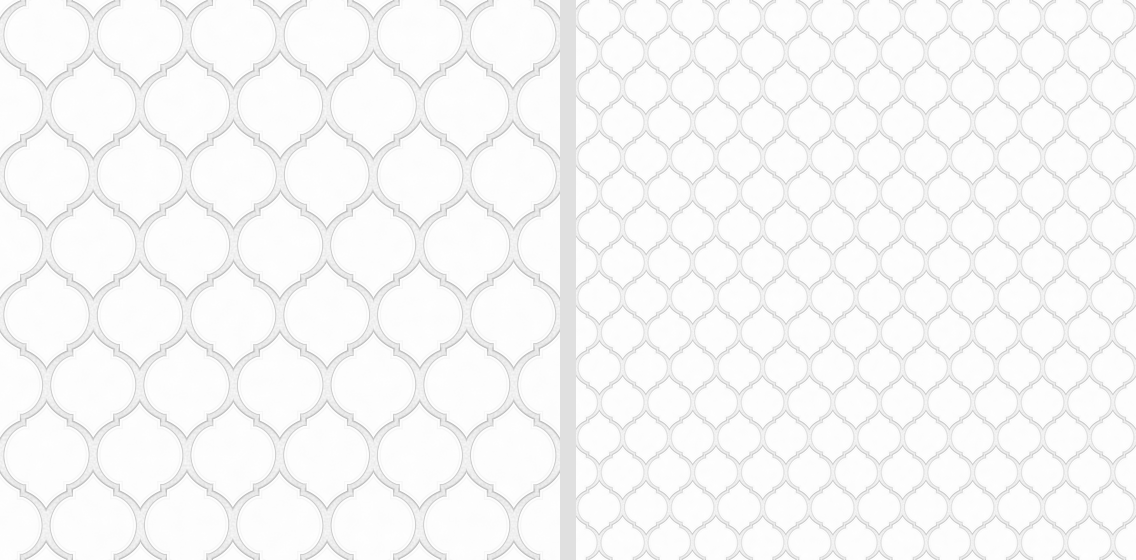
Left, the tile; right, the same tile 2 across and 2 down.
This pattern is drawn by a three.js fragment shader. Its source:

```glsl
// White lantern-shaped tiles in staggered rows, parted by bevelled pale grey grout.
varying vec2 vUv;

const vec2 COUNT = vec2(6.0, 4.0);      // repeats across and up
const vec2 CELL = vec2(128.0, 192.0);   // one repeat; all lengths use this scale
const vec2 QUARTER = CELL * 0.5;
const vec2 LOBE_CENTER = vec2(17.75, 0.0);
const vec2 LOBE_END = vec2(32.0, 44.0); // where the lobe meets the step
const float LOBE_RADIUS = 46.25;
const float STEP_HALF = 4.0;
const float EDGE_SOFT = 0.8;

const vec3 TILE = vec3(0.992);
const vec3 GROUT = vec3(0.915);
const vec3 JUNCTION = vec3(0.945);
const vec3 LOBE_SHADOW = vec3(0.80);
const vec3 NECK_SHADOW = vec3(0.74);
const vec3 RIM = vec3(0.955);

vec2 hashGradient(vec2 p) {
  vec3 h = fract(p.xyx * vec3(0.1031, 0.1030, 0.0973));
  h += dot(h, h.yzx + 33.33);
  float angle = 6.28319 * fract((h.x + h.y) * h.z);
  return vec2(cos(angle), sin(angle));
}

float cornerNoise(vec2 cell, vec2 offset, vec2 f, vec2 period) {
  return dot(hashGradient(mod(cell + offset, period)), f - offset);
}

// Gradient noise that wraps after a whole number of cells
float wrapNoise(vec2 uv, vec2 period) {
  vec2 p = uv * period;
  vec2 i = floor(p);
  vec2 f = p - i;
  vec2 u = f * f * f * (f * (f * 6.0 - 15.0) + 10.0);
  float low = mix(cornerNoise(i, vec2(0.0), f, period),
                  cornerNoise(i, vec2(1.0, 0.0), f, period), u.x);
  float high = mix(cornerNoise(i, vec2(0.0, 1.0), f, period),
                   cornerNoise(i, vec2(1.0), f, period), u.x);
  return mix(low, high, u.y);
}

// Folds the plane into one quarter of a tile, centre at the origin
vec2 foldToQuarter(vec2 p) {
  return abs(mod(p, CELL) - QUARTER);
}

// Signed distance to the full lobe circle
float lobeCircle(vec2 p) {
  return length(p - LOBE_CENTER) - LOBE_RADIUS;
}

// Distance to the lobe arc, which stops at the step
float lobeArc(vec2 p) {
  vec2 v = p - LOBE_CENTER;
  vec2 end = LOBE_END - LOBE_CENTER;
  float beyond = end.x * v.y - end.y * v.x;
  return beyond < 0.0 ? abs(lobeCircle(p)) : length(p - LOBE_END);
}

// Distance to the upright step, with square mitred corners
float shoulderStep(vec2 p) {
  vec2 d = abs(p - QUARTER * 0.5);
  return max(d.x, d.y - STEP_HALF);
}

// Closeness to the grout where two tile sides and two tips meet
float junctionWeight(vec2 p) {
  float d = min(length(p - vec2(QUARTER.x, 0.0)), length(p - vec2(0.0, QUARTER.y)));
  return 1.0 - smoothstep(8.0, 50.0, d);
}

float softLine(float d, float halfWidth) {
  return 1.0 - smoothstep(halfWidth - EDGE_SOFT, halfWidth + EDGE_SOFT, abs(d));
}

void main() {
  // Slight wander of the tiles
  vec2 wander = vec2(wrapNoise(vUv, COUNT), wrapNoise(vUv.yx, COUNT.yx));
  vec2 position = vUv * COUNT * CELL - vec2(0.0, QUARTER.y * 0.5) * 1.0 + wander * 1.6;
  vec2 p = foldToQuarter(position);
  vec2 opposite = QUARTER - p;

  // Grout centre line: a lobe, a step and the neighbour's lobe
  float line = min(shoulderStep(p), min(lobeArc(p), lobeArc(opposite)));
  float side = min(lobeCircle(p), lobeCircle(opposite));
  float junction = junctionWeight(p);
  float depth = mix(4.6, 6.2, junction) - line;
  float inGrout = smoothstep(-EDGE_SOFT, EDGE_SOFT, depth);

  // Grout fades inwards from a shadowed edge; the neck side is deeper
  float neck = smoothstep(-2.0, 2.0, side);
  vec3 shadow = mix(LOBE_SHADOW, NECK_SHADOW, neck * (1.0 - 0.4 * junction));
  float fade = smoothstep(0.4, mix(2.4, 3.4, neck), depth);
  vec3 grout = mix(shadow, mix(GROUT, JUNCTION, junction), fade);

  // Pressed rim around the glazed tile
  vec3 tile = mix(TILE, RIM, 0.7 * softLine(depth + 3.2, 0.9));

  float grain = wrapNoise(vUv, vec2(240.0));
  float mottle = wrapNoise(vUv, vec2(36.0));
  tile += 0.006 * mottle + 0.004 * grain;
  grout += 0.05 * grain * fade;

  gl_FragColor = vec4(mix(tile, grout, inGrout), 1.0);
}
```
